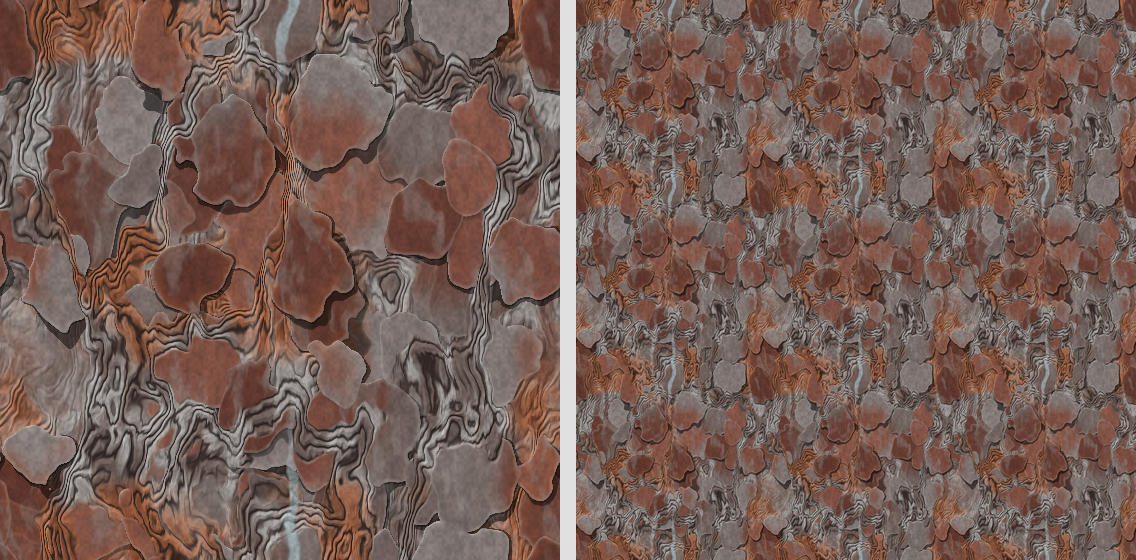
Left, the tile; right, the same tile 3 across and 3 down.
A three.js fragment shader for this texture:

```glsl
// Flaking pine bark: overlapping red and grey scales, split by craggy fissures.
// Scales are scattered discs on a wrapping grid, stacked by a soft maximum;
// fissures follow the mid level of a wrapped noise, and relief is lit from upper left.

#define SCALE_GRID vec2(10.0, 8.0)   // scale cells across and up
#define FISSURE_GRID vec2(5.0, 3.0)  // coarseness of the fissure network
#define FISSURE_WIDTH 0.085          // half width in noise level
#define STRATA 32.0                  // flaky layers per noise level
#define WARP 0.09                    // wobble of all outlines
#define STACK 24.0                   // sharpness of scale overlaps
#define RELIEF 1.25                  // strength of the lighting
#define LIGHT_STEP vec2(-0.0016, 0.0024)
#define DRIP_COLUMNS 7.0             // possible resin streaks across
#define GRAIN 0.30                   // fine speckle contrast

varying vec2 vUv;

const vec3 DARK = vec3(0.16, 0.12, 0.11);
const vec3 DEEP_RED = vec3(0.36, 0.205, 0.17);
const vec3 PALE_RED = vec3(0.53, 0.34, 0.285);
const vec3 BROWN_GREY = vec3(0.41, 0.35, 0.33);
const vec3 MID_GREY = vec3(0.53, 0.50, 0.49);
const vec3 PALE_GREY = vec3(0.64, 0.63, 0.62);
const vec3 ORANGE = vec3(0.63, 0.34, 0.20);
const vec3 RESIN = vec3(0.62, 0.69, 0.71);

float hash(vec2 p) {
  vec3 q = fract(p.xyx * 0.1031);
  q += dot(q, q.yzx + 33.33);
  return fract((q.x + q.y) * q.z);
}

// Value noise that repeats after n cells
float noise(vec2 uv, vec2 n, float seed) {
  vec2 p = uv * n, i = floor(p), f = fract(p);
  f = f * f * (3.0 - 2.0 * f);
  vec2 a = mod(i, n) + seed, b = mod(i + 1.0, n) + seed;
  return mix(mix(hash(a), hash(vec2(b.x, a.y)), f.x),
             mix(hash(vec2(a.x, b.y)), hash(b), f.x), f.y);
}

float fbm(vec2 uv, vec2 n, float seed) {
  float sum = 0.0, amp = 0.533;
  for (int k = 0; k < 4; k++) {
    sum += amp * noise(uv, n, seed);
    n *= 2.0;
    amp *= 0.5;
    seed += 19.0;
  }
  return sum;
}

// Colour in rgb, height in a
vec4 bark(vec2 uv) {
  vec2 wobble = vec2(fbm(uv, vec2(9.0, 7.0), 11.0), fbm(uv, vec2(9.0, 7.0), 47.0)) - 0.5;
  vec2 p = uv + WARP * wobble;
  float fibre = fbm(p, vec2(40.0, 14.0), 83.0);
  float redField = fbm(uv, vec2(4.0, 3.0), 131.0);
  float warm = smoothstep(0.50, 0.66, fbm(uv, vec2(4.0, 4.0), 173.0));

  // Fissure bed with strata running along the bands
  float level = fbm(p, FISSURE_GRID, 211.0) - 0.5;
  float fissure = 1.0 - smoothstep(0.3 * FISSURE_WIDTH, FISSURE_WIDTH, abs(level));
  float strata = abs(fract(level * STRATA + 2.5 * fibre) * 2.0 - 1.0);
  float ridge = 1.0 - abs(2.0 * fibre - 1.0);
  vec3 bed = mix(BROWN_GREY, PALE_GREY, smoothstep(0.35, 0.65, fibre));
  bed = mix(bed, ORANGE * (0.65 + 0.7 * fibre), 0.8 * warm);
  float gap = 1.0 - smoothstep(0.05, 0.5, strata);
  bed = mix(bed, DARK, gap * mix(0.25, 0.85, fissure));

  // Soft maximum over the bed and the scales around
  float bedRank = mix(0.12, 1.05, fissure);
  float total = exp(STACK * bedRank), halo = total;
  vec4 sum = vec4(bed, 0.5 * strata + 0.3 * ridge - 0.1) * total;
  vec2 g = p * SCALE_GRID, cell = floor(g);
  float ragged = 0.28 * (noise(uv, vec2(32.0, 26.0), 5.0) - 0.5);
  for (int y = -1; y <= 1; y++) {
    for (int x = -1; x <= 1; x++) {
      vec2 c = cell + vec2(float(x), float(y));
      vec2 id = mod(c, SCALE_GRID);
      vec2 away = g - c - vec2(hash(id + 3.0), hash(id + 29.0));
      float rank = hash(id + 61.0), tint = hash(id + 97.0);
      float radius = mix(0.45, 0.85, hash(id + 139.0)) + ragged;
      float inside = radius - length(away);
      float red = smoothstep(0.40, 0.58, redField + 0.35 * (hash(id + 181.0) - 0.5));
      vec3 tone = mix(mix(BROWN_GREY, MID_GREY, tint), mix(DEEP_RED, PALE_RED, tint), red);
      tone = mix(tone, ORANGE, 0.35 * warm * red * (1.0 - smoothstep(0.0, 0.3, inside)));
      tone = mix(tone, PALE_GREY, 0.32 * (1.0 - smoothstep(0.02, 0.09, inside)));
      float weight = exp(STACK * rank);
      float cover = smoothstep(0.0, 0.04, inside) * weight;
      sum += vec4(tone, 0.3 + 0.5 * rank) * cover;
      total += cover;
      halo += smoothstep(-0.04, 0.03, radius - length(away + vec2(-0.06, 0.07))) * weight;
    }
  }
  vec4 surface = sum / total;

  // Cast shadows, weathering and resin streaks
  float shadow = smoothstep(0.03, 0.4, log(halo / total) / STACK);
  surface.rgb = mix(surface.rgb, MID_GREY, 0.45 * smoothstep(0.52, 0.72, fibre));
  surface.rgb *= 1.0 - 0.5 * shadow;
  float lane = p.x * DRIP_COLUMNS, column = floor(lane);
  vec2 along = vec2(column / DRIP_COLUMNS + 0.5 / DRIP_COLUMNS, uv.y);
  float run = smoothstep(0.62, 0.78, noise(along, vec2(DRIP_COLUMNS, 4.0), 23.0));
  float across = abs(lane - column - mix(0.3, 0.7, hash(vec2(mod(column, DRIP_COLUMNS), 7.0))));
  float width = 0.09 * run * (0.4 + fibre);
  float resin = run * (1.0 - smoothstep(0.6 * width, width + 0.015, across));
  surface.rgb = mix(surface.rgb, RESIN, 0.8 * resin);
  return surface;
}

void main() {
  vec4 here = bark(vUv);
  float slope = clamp(here.a - bark(vUv + LIGHT_STEP).a, -0.35, 0.3);
  vec3 color = here.rgb * (1.0 + RELIEF * min(slope, 0.0));
  color += 0.45 * RELIEF * max(slope, 0.0) * PALE_GREY;
  float speckle = 0.5 * (noise(vUv, vec2(230.0, 190.0), 37.0) + noise(vUv, vec2(90.0, 60.0), 71.0));
  gl_FragColor = vec4(color * (1.0 + GRAIN * (speckle - 0.5)), 1.0);
}
```
